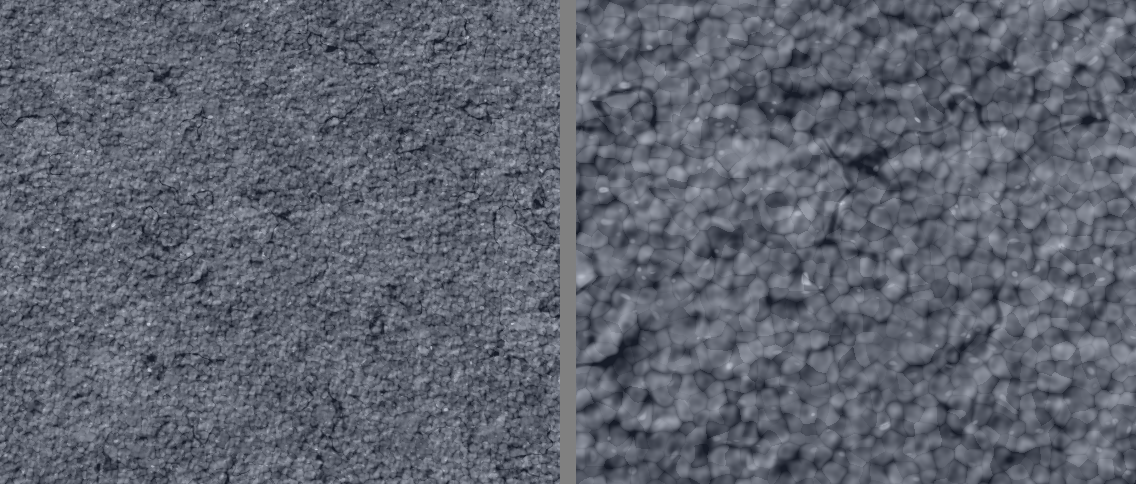
Left, the full canvas; right, a detail of the centre.
Reproduce this texture procedurally as a Shadertoy shader.

```glsl
// Rough blue-grey asphalt: packed grains lit from the upper left, with
// scattered bright chips, flat worn stones and short dark crevices.
// Tone is summed from value-noise relief, Voronoi grains and cell scatter.

const vec3 TINT = vec3(0.0, 0.019, 0.065);
const float BASE_TONE = 0.398;
const vec2 LIGHT_STEP = vec2(-0.0018, 0.0026);

float hash(vec2 p) {
    return fract(sin(dot(p, vec2(127.1, 311.7))) * 43758.5453);
}

vec2 hash2(vec2 p) {
    return vec2(hash(p), hash(p + 57.3));
}

float noise(vec2 p) {
    vec2 cell = floor(p);
    vec2 f = fract(p);
    f = f * f * (3.0 - 2.0 * f);
    float low = mix(hash(cell), hash(cell + vec2(1, 0)), f.x);
    float high = mix(hash(cell + vec2(0, 1)), hash(cell + vec2(1, 1)), f.x);
    return mix(low, high, f.y);
}

// Shifts a point by noise, to roughen outlines
vec2 warp(vec2 p, float frequency, float amount) {
    vec2 q = p * frequency;
    return p + amount * (vec2(noise(q), noise(q + 31.7)) - 0.5);
}

// Surface height; octaves are turned to hide the lattice
float height(vec2 p) {
    mat2 turn = mat2(0.8, 0.6, -0.6, 0.8);
    float sum = 0.0;
    float frequency = 55.0;
    float amplitude = 1.0;
    for (int i = 0; i < 3; i++) {
        p = turn * p + 3.1;
        sum += amplitude * noise(p * frequency);
        frequency *= 1.9;
        amplitude *= 0.62;
    }
    return sum;
}

// Slope towards the light
float relief(vec2 p, vec2 lightStep) {
    return height(p - lightStep) - height(p + lightStep);
}

// Packed grains: x = distance to the nearest centre, y = its random value
vec2 grains(vec2 p) {
    vec2 cell = floor(p);
    vec2 nearest = vec2(9.0, 0.0);
    for (int y = -1; y <= 1; y++) {
        for (int x = -1; x <= 1; x++) {
            vec2 id = cell + vec2(x, y);
            float d = length(p - id - hash2(id));
            if (d < nearest.x) nearest = vec2(d, hash(id + 19.7));
        }
    }
    return nearest;
}

// Scattered blobs: x = coverage, y = random value of the blob
vec2 scatter(vec2 p, float share, float minRadius, float maxRadius, float softness) {
    vec2 cell = floor(p);
    vec2 found = vec2(0.0);
    for (int y = -1; y <= 1; y++) {
        for (int x = -1; x <= 1; x++) {
            vec2 id = cell + vec2(x, y);
            vec2 offset = p - id - hash2(id + 7.9);
            offset.y *= 1.0 + 0.5 * hash(id + 3.3);
            float radius = mix(minRadius, maxRadius, hash(id + 11.1));
            float cover = 1.0 - smoothstep(radius * (1.0 - softness), radius, length(offset));
            cover *= step(hash(id + 23.5), share);
            if (cover > found.x) found = vec2(cover, hash(id + 41.2));
        }
    }
    return found;
}

// Thin broken lines along the middle level of the noise
float crevices(vec2 p) {
    float ridge = abs(noise(p * 24.0) - 0.5);
    float patches = smoothstep(0.5, 0.75, noise(p * 11.0 + 5.0));
    return (1.0 - smoothstep(0.01, 0.075, ridge)) * patches;
}

void mainImage(out vec4 fragColor, in vec2 fragCoord) {
    vec2 uv = fragCoord / iResolution.y;

    // Ground recedes slightly towards the top
    vec2 ground = vec2((uv.x - 0.58) * (1.0 + 0.15 * uv.y), uv.y * (1.0 + 0.1 * uv.y)) + 2.0;
    vec2 rough = warp(ground, 90.0, 0.007);

    // Layers
    vec2 grain = grains(rough * 92.0);
    vec2 stone = scatter(warp(ground, 45.0, 0.014) * 17.0, 0.2, 0.2, 0.42, 0.3);
    vec2 chip = scatter(rough * 45.0, 0.09, 0.13, 0.3, 0.6);
    vec2 glint = scatter(rough * 88.0 + 13.0, 0.2, 0.18, 0.38, 0.7);
    float crevice = crevices(warp(ground, 60.0, 0.02));
    float broad = 0.06 * (noise(ground * 6.0) - 0.5) + 0.11 * (noise(ground * 24.0) - 0.5);

    // Rough matrix, smoothed where a worn stone shows
    float matrix = 0.27 * relief(ground, LIGHT_STEP);
    matrix += 0.13 * (grain.y - 0.5) - 0.16 * smoothstep(0.4, 0.9, grain.x);
    matrix -= 0.17 * crevice;
    float tone = BASE_TONE + broad + matrix * (1.0 - 0.5 * stone.x);
    tone += stone.x * mix(-0.01, 0.07, stone.y);

    // Bright particles
    tone += glint.x * mix(0.04, 0.15, glint.y);
    tone += chip.x * mix(0.06, 0.3, chip.y * chip.y);

    fragColor = vec4(clamp(vec3(max(tone, 0.09)) + TINT, 0.0, 1.0), 1.0);
}
```
